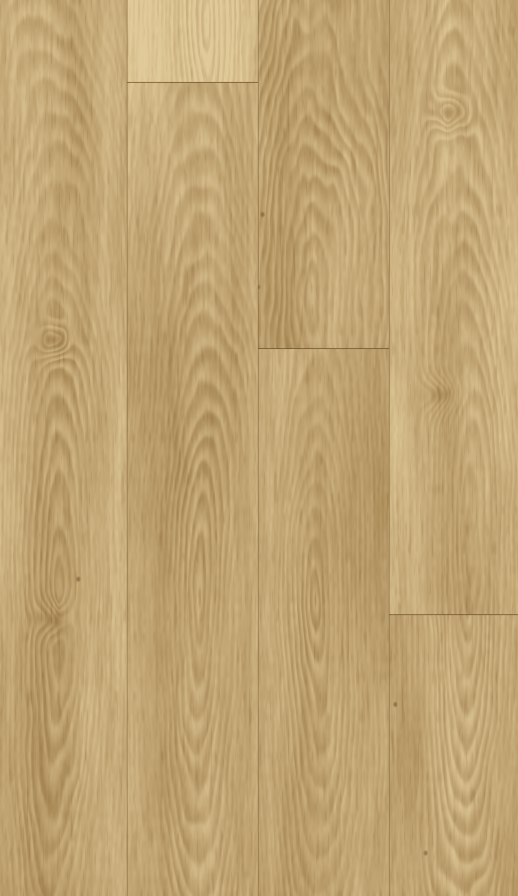
Reproduce this texture procedurally as a WebGL 1 fragment shader.

```glsl
precision highp float;
uniform vec2 u_resolution;

float hash(vec2 p) {
  vec3 q = fract(p.xyx * 0.1031);
  q += dot(q, q.yzx + 33.33);
  return fract((q.x + q.y) * q.z);
}

float noise(vec2 p) {
  vec2 i = floor(p), f = fract(p);
  f = f * f * (3.0 - 2.0 * f);
  return mix(mix(hash(i), hash(i + vec2(1, 0)), f.x),
             mix(hash(i + vec2(0, 1)), hash(i + vec2(1, 1)), f.x), f.y);
}

float fbm(vec2 p) {
  float sum = 0.0, amp = 0.5;
  for (int i = 0; i < 4; i++) {
    sum += amp * noise(p);
    p = p * 2.03 + 17.3;
    amp *= 0.5;
  }
  return sum;
}

// Soft line of the given half width
float seam(float d, float halfWidth, float pixel) {
  return 1.0 - smoothstep(halfWidth - 0.5 * pixel, halfWidth + 0.7 * pixel, abs(d));
}

void main() {
  vec2 uv = gl_FragCoord.xy / u_resolution;
  float pixel = 1.0 / u_resolution.x;

  // Four columns of planks, each joint lower than the last
  float across = (uv.x + 0.0075) / 0.253;
  float column = floor(across);
  float joint = 1.205 - 0.297 * column;
  float upper = step(joint, uv.y);
  float odd = mod(column, 2.0);
  float bold = upper * (1.0 - odd);
  vec2 p = vec2((fract(across) - 0.5) * 0.253, uv.y * 1.73);
  vec2 seed = vec2(column * 13.7 + 5.0, upper * 29.3 + 11.0);

  // Stretched oval growth rings around the heart of each plank
  float heartY = mix(0.33, joint + 0.07, upper) * 1.73;
  vec2 heart = p - vec2(0.035 * odd - 0.015, heartY);
  float bend = fbm(p * vec2(8.0, 2.2) + seed) - 0.47;
  float ripple = noise(p * vec2(45.0, 12.0) + seed) - 0.5;
  heart.x += 0.03 * (noise(vec2(p.y * 2.3, 3.0) + seed) - 0.5);
  float radius = length(heart * vec2(1.0, mix(0.14, 0.22, bold)));
  radius += bend * mix(0.04, 0.11, bold) + ripple * 0.003;

  // Knots in the outer columns push the rings aside
  float outer = step(1.5, abs(column - 1.5) + 0.01);
  float knotShade = 0.0;
  for (int i = 0; i < 2; i++) {
    float k = float(i);
    vec2 knot = vec2(0.02 * (hash(seed + k) - 0.5) - 0.015,
                     (mix(0.62, 0.87, column / 3.0) - 0.31 * k) * 1.73);
    vec2 q = p - knot + 0.02 * vec2(ripple, bend);
    float size = outer * (1.0 - 0.2 * k);
    radius += 0.035 * size * exp(-dot(q * q, vec2(800.0, 900.0)));
    knotShade += size * exp(-dot(q * q, vec2(2500.0, 5000.0)));
  }

  // Ring bands fade into straight grain toward the plank edges
  float phase = fract(radius / mix(0.0092, 0.0135, bold));
  float band = smoothstep(0.0, 0.65, phase) * (1.0 - smoothstep(0.7, 1.0, phase));
  float figure = mix(1.0, 0.35, smoothstep(0.03, 0.1, abs(heart.x)));
  figure = mix(figure, 0.95, bold) * (0.35 + 0.9 * noise(p * vec2(22.0, 4.0) + seed));

  // Fine fibres, open pores and broad colour drift
  float fibre = noise(p * vec2(210.0, 11.0) + seed) - 0.5;
  float fleck = noise(p * vec2(280.0, 70.0) + seed * 3.0) - 0.5;
  float pores = smoothstep(0.7, 0.95, noise(p * vec2(260.0, 26.0) + seed * 2.0));
  float drift = fbm(p * vec2(15.0, 1.4) + seed * 1.7) - 0.47;
  float cloud = noise(p * vec2(7.0, 2.2) + seed * 2.3) - 0.5;
  float plankTone = -0.34 * upper * cos(3.14159 * column) / max(column, 1.0);

  float tone = 0.56 + plankTone + 0.22 * (uv.y - 0.5);
  tone += 0.95 * drift + 0.3 * cloud + 0.31 * fibre + 0.18 * fleck;
  tone -= 0.46 * figure * (band - 0.35) + 0.2 * pores + 0.5 * knotShade;
  vec3 wood = mix(vec3(0.67, 0.55, 0.35), vec3(0.84, 0.745, 0.55), clamp(tone, -0.35, 1.25));

  // Sparse small pin knots
  vec2 grid = p * vec2(15.0, 7.0) + seed;
  vec2 cell = floor(grid);
  vec2 spot = 0.25 + 0.5 * vec2(hash(cell + 3.1), hash(cell + 8.7));
  vec2 away = (fract(grid) - spot) / vec2(15.0, 7.0);
  float pin = step(0.95, hash(cell)) * (1.0 - smoothstep(0.001, 0.006, length(away * vec2(1.0, 0.8))));
  wood = mix(wood, vec3(0.45, 0.33, 0.18), 0.6 * pin);

  // Thin side seams and darker end joints
  float side = (fract(across + 0.5) - 0.5) * 0.253;
  float end = (uv.y - joint) * 1.73;
  wood = mix(wood, vec3(0.5, 0.38, 0.21), 0.6 * seam(side, 0.0007, pixel));
  wood = mix(wood, vec3(0.42, 0.3, 0.15), 0.7 * seam(end, 0.0008, pixel));

  gl_FragColor = vec4(wood, 1.0);
}
```
